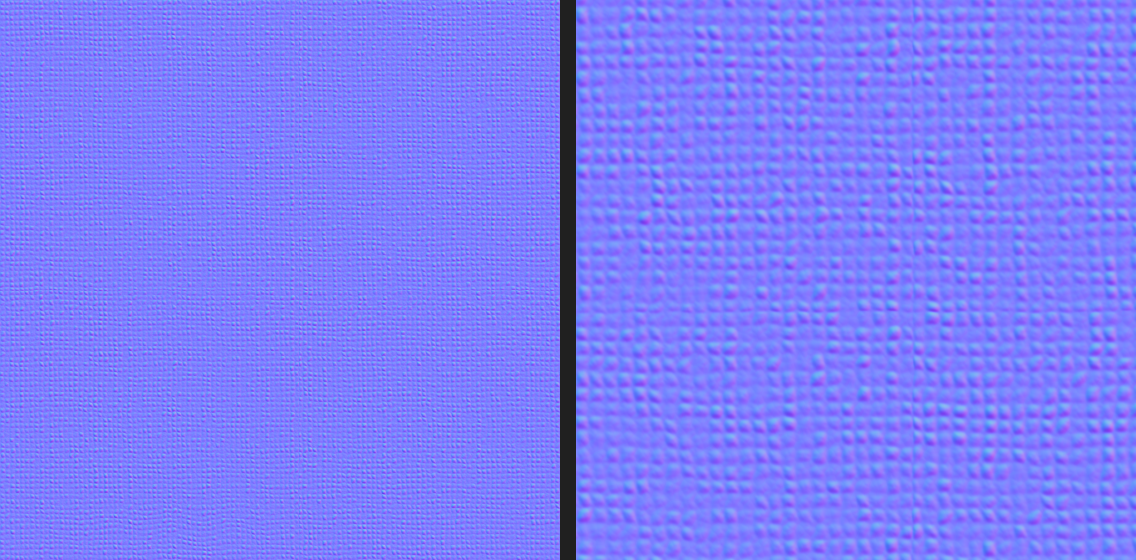
Left, the full canvas; right, a detail of the centre.
Reproduce this texture map procedurally as a WebGL 1 fragment shader.

```glsl
precision highp float;
// Tangent-space normal map of primed canvas: a fine, nearly straight grid of
// woven threads with uneven crossings, cellular grain and two faint seams.
// A height field is built in thread units and differentiated into a normal.

uniform vec2 u_resolution;

#define THREADS vec2(114.0, 110.0)  // repeats across and down
#define GRAIN_CELLS 220.0           // grain cells per canvas side
#define CROSSING_HEIGHT 0.082       // bump where two threads cross
#define ROW_HEIGHT 0.016            // continuous horizontal ridges
#define COLUMN_HEIGHT 0.020         // continuous vertical ridges
#define GRAIN_HEIGHT 0.029
#define WANDER 0.14                 // broad thread drift, in threads
#define JITTER 0.08                 // short-range thread wobble, in threads
#define SEAM vec2(0.534, 0.482)     // where the weave phase jumps
#define SEAM_SHIFT vec2(0.40, 0.35)
#define SAMPLE_STEP 0.0008          // slope sampling distance
#define NEUTRAL vec3(0.495, 0.496, 0.5)

const float PI = 3.14159;
const float TAU = 6.28318;

float hash(vec2 p) {
  return fract(sin(dot(p, vec2(127.1, 311.7))) * 43758.55);
}

// Layered sines with whole frequencies, so the result wraps at the border.
float waves(vec2 uv, vec2 frequency, float phase) {
  float sum = 0.0;
  float weight = 0.55;
  for (int i = 0; i < 4; i++) {
    float k = float(i);
    float bend = 0.9 * sin(TAU * uv.y * (k + 2.0) + phase * 1.7 + k);
    sum += weight * sin(TAU * dot(uv, frequency) + bend + phase + 2.3 * k);
    frequency = frequency.yx * vec2(-1.0, 1.0) + floor(frequency * 1.5) + 1.0;
    weight *= 0.65;
  }
  return sum;
}

// Distance to the nearest scattered point, wrapping at the border.
float cellular(vec2 p) {
  vec2 cell = floor(p);
  float nearest = 2.0;
  for (int y = -1; y <= 1; y++) {
    for (int x = -1; x <= 1; x++) {
      vec2 corner = cell + vec2(float(x), float(y));
      vec2 id = mod(corner, GRAIN_CELLS);
      vec2 point = corner + vec2(hash(id), hash(id + 57.3));
      nearest = min(nearest, length(p - point));
    }
  }
  return nearest;
}

// Phase jump that starts softly at each seam and fades out before the border.
vec2 seamShift(vec2 uv) {
  vec2 start = smoothstep(SEAM - 0.003, SEAM + 0.003, uv);
  return SEAM_SHIFT * start * (1.0 - smoothstep(SEAM, vec2(1.0), uv));
}

vec2 wander(vec2 uv) {
  vec2 drift = WANDER * vec2(waves(uv, vec2(1.0, 4.0), 0.6),
                             waves(uv, vec2(5.0, 2.0), 2.9));
  drift += JITTER * sin(TAU * (uv.yx * vec2(31.0, 27.0) + uv * vec2(19.0, 23.0))
                        + 2.0 * sin(TAU * uv.yx * vec2(11.0, 13.0)));
  // Looser rows in the lower left ripple more strongly.
  vec2 d = (uv - vec2(0.34, 0.06)) / vec2(0.16, 0.04);
  drift.y += 0.4 * exp(-dot(d, d)) * sin(TAU * 9.0 * uv.x);
  return drift;
}

float clothHeight(vec2 uv, vec2 shift) {
  vec2 q = uv * THREADS + shift + wander(uv);
  vec2 id = mod(floor(q), THREADS);
  vec2 ridge = sin(PI * fract(q));
  ridge *= ridge;
  vec2 bump = ridge * (1.5 - 0.5 * ridge);  // flatter top, steeper flanks

  // Every thread has its own strength, which swells along its length.
  float rowHash = hash(vec2(id.y, 3.1));
  float columnHash = hash(vec2(7.7, id.x));
  float rowSwell = 0.6 + 0.8 * rowHash
    + 0.3 * sin(TAU * (uv.x * floor(6.0 + 12.0 * rowHash) + 5.0 * rowHash));
  float columnSwell = 0.5 + columnHash
    + 0.3 * sin(TAU * (uv.y * floor(5.0 + 9.0 * columnHash) + 7.0 * columnHash));

  // Crossings vary one by one and soften slightly in worn patches.
  float patches = 0.95 + 0.10 * waves(uv, vec2(2.0, 1.0), 4.2);
  float crossing = mix(0.20, 1.45, hash(id + 19.4)) * (0.7 + 0.35 * columnSwell);

  float height = CROSSING_HEIGHT * crossing * bump.x * bump.y;
  height += ROW_HEIGHT * rowSwell * ridge.y;
  height += COLUMN_HEIGHT * columnSwell * ridge.x;
  height *= patches;
  return height - GRAIN_HEIGHT * cellular(uv * GRAIN_CELLS);
}

void main() {
  vec2 uv = gl_FragCoord.xy / u_resolution;
  vec2 shift = seamShift(uv);
  vec2 e = vec2(SAMPLE_STEP, 0.0);

  // Central differences, expressed per thread width.
  vec2 slope = vec2(
    clothHeight(uv + e.xy, shift) - clothHeight(uv - e.xy, shift),
    clothHeight(uv + e.yx, shift) - clothHeight(uv - e.yx, shift));
  slope /= 2.0 * SAMPLE_STEP * THREADS;

  vec3 normal = normalize(vec3(-slope * vec2(0.72, 1.0), 1.0));
  gl_FragColor = vec4(NEUTRAL + 0.5 * normal, 1.0);
}
```
